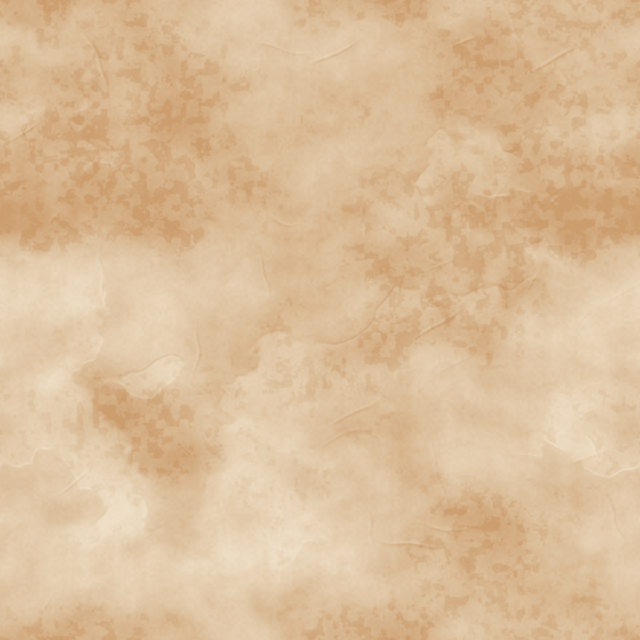
Write a WebGL 1 fragment shader that draws this texture.

```glsl
precision highp float;
// Seamless weathered sand-coloured plaster: soft clouds, rusty speckles, peeling edges and creases.

uniform vec2 u_resolution;

const float TAU = 6.2831853;
const vec3 OCHRE = vec3(0.82, 0.66, 0.49);
const vec3 SAND = vec3(0.863, 0.752, 0.613);
const vec3 CREAM = vec3(0.91, 0.83, 0.72);

float hash(vec2 cell, float seed) {
  vec3 p = fract((cell.xyx + seed * vec3(17.3, 9.7, 17.3)) * 0.1031);
  p += dot(p, p.yzx + 33.33);
  return fract((p.x + p.y) * p.z);
}

// Value noise that wraps after a whole number of cells.
float noise(vec2 uv, vec2 period, float seed) {
  vec2 p = uv * period;
  vec2 cell = floor(p);
  vec2 f = p - cell;
  f = f * f * f * (f * (f * 6.0 - 15.0) + 10.0);
  vec2 a = mod(cell, period);
  vec2 b = mod(cell + 1.0, period);
  float low = mix(hash(a, seed), hash(vec2(b.x, a.y), seed), f.x);
  float high = mix(hash(vec2(a.x, b.y), seed), hash(b, seed), f.x);
  return mix(low, high, f.y);
}

// Five layers of wrapped noise, centred on zero.
float layers(vec2 uv, vec2 period, float seed) {
  float sum = 0.0;
  float gain = 0.5;
  for (int i = 0; i < 5; i++) {
    sum += gain * (noise(uv, period, seed + float(i)) - 0.5);
    period *= 2.0;
    gain *= 0.5;
  }
  return sum;
}

// Layered sines with whole frequencies bend the plane without a seam.
vec2 warp(vec2 uv, float amount) {
  vec2 p = uv * TAU;
  vec2 bend = sin(p.yx * vec2(3.0, 2.0) + vec2(0.7, 2.1));
  bend += 0.6 * sin(p.yx * vec2(7.0, 5.0) + p * vec2(2.0, 3.0));
  bend += 0.3 * sin(p.yx * vec2(17.0, 13.0) - p * vec2(6.0, 4.0));
  return uv + amount * bend;
}

// Coverage of the raised, flaking paint layer.
float flake(vec2 uv, float softness) {
  float height = layers(uv, vec2(4.0, 5.0), 31.0);
  return smoothstep(-softness, softness, height - 0.02);
}

// One crease: a dark groove with a lit lip, tapering to both ends.
float crease(vec2 p, float angle, float halfLength, float bend, float width) {
  float c = cos(angle);
  float s = sin(angle);
  vec2 q = vec2(c * p.x + s * p.y, c * p.y - s * p.x);
  float along = q.x / halfLength;
  float across = (q.y - bend * (along * along - 0.4)) / width;
  float taper = 1.0 - smoothstep(0.3, 1.0, abs(along));
  float lip = across - 1.7;
  return taper * (0.7 * exp(-lip * lip) - exp(-across * across));
}

// Scattered creases, mostly upright, one candidate per wrapped cell.
float creases(vec2 uv, float count, float seed) {
  vec2 p = uv * count;
  vec2 home = floor(p);
  float sum = 0.0;
  for (int y = -1; y <= 1; y++) {
    for (int x = -1; x <= 1; x++) {
      vec2 cell = home + vec2(float(x), float(y));
      vec2 id = mod(cell, count);
      vec2 centre = cell + 0.2 + 0.6 * vec2(hash(id, seed), hash(id, seed + 1.0));
      float upright = step(0.35, hash(id, seed + 2.0));
      float angle = mix(0.2, 1.57, upright) + 0.9 * (hash(id, seed + 3.0) - 0.5);
      float halfLength = mix(0.12, 0.45, hash(id, seed + 4.0));
      float bend = 0.3 * halfLength * (hash(id, seed + 5.0) - 0.5);
      float strength = smoothstep(0.35, 1.0, hash(id, seed + 6.0));
      sum += strength * crease(p - centre, angle, halfLength, bend, 0.0022 * count);
    }
  }
  return sum;
}

void main() {
  vec2 uv = gl_FragCoord.xy / u_resolution;
  vec2 bent = warp(uv, 0.012);

  // Broad clouds, mottling and faint upright brush marks.
  float cloud = layers(bent, vec2(4.0, 6.0), 3.0);
  float tone = 0.06 + 3.5 * cloud;
  tone += 1.6 * layers(bent, vec2(11.0, 15.0), 12.0);
  tone += 0.4 * layers(uv, vec2(60.0, 9.0), 21.0);

  // Peeling paint: pale patches with embossed rims in some regions.
  float region = smoothstep(-0.02, 0.1, layers(bent, vec2(3.0, 4.0), 44.0));
  float paint = flake(bent, 0.012);
  float rim = flake(bent + vec2(-0.0015, 0.003), 0.012) - paint;
  tone += region * (0.45 * paint + 0.9 * rim);

  // Rusty speckles gather in the darker clouds and around the flakes.
  float stain = 1.0 - smoothstep(-0.15, 0.06, cloud);
  stain = max(stain, 0.6 * region * paint);
  float speckle = smoothstep(0.0, 0.12, layers(uv, vec2(80.0), 57.0) - 0.16 + 0.16 * stain);
  tone -= speckle * (0.15 + 0.4 * stain);

  // Creases and fine grain.
  tone += 0.75 * creases(warp(uv, 0.006), 5.0, 71.0);
  tone += 0.4 * creases(warp(uv, 0.008), 8.0, 83.0);
  tone += 0.28 * (noise(uv, vec2(220.0), 95.0) - 0.5);

  tone = clamp(tone, -1.5, 1.5);
  vec3 colour = mix(SAND, CREAM, max(tone, 0.0));
  colour = mix(colour, OCHRE, max(-tone, 0.0));
  gl_FragColor = vec4(colour, 1.0);
}
```
